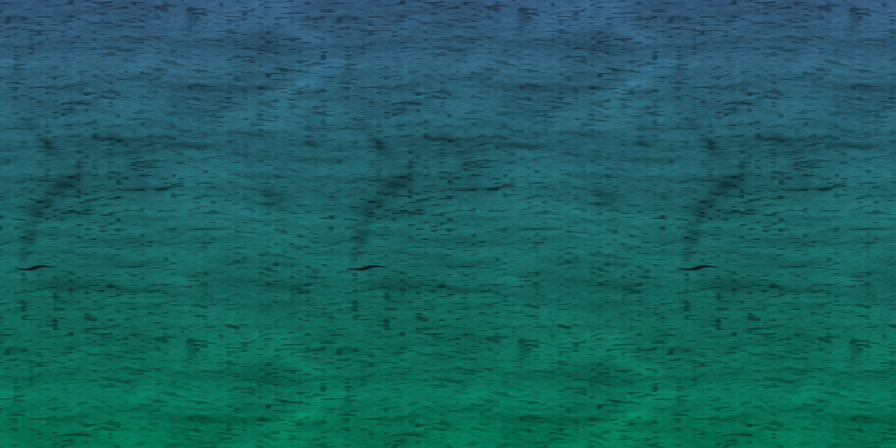
Give the GLSL for this texture, as a WebGL 1 fragment shader.

```glsl
precision highp float;
uniform vec2 u_resolution;

float hash(vec2 p) {
  return fract(sin(dot(p, vec2(127.1, 311.7))) * 43758.55);
}

// Value noise that repeats over the unit tile
float noise(vec2 t, vec2 cells) {
  vec2 p = t * cells;
  vec2 i = floor(p);
  vec2 f = p - i;
  f = f * f * (3.0 - 2.0 * f);
  vec2 a = mod(i, cells);
  vec2 b = mod(i + 1.0, cells);
  vec2 seed = cells * 0.37;
  return mix(mix(hash(a + seed), hash(vec2(b.x, a.y) + seed), f.x),
             mix(hash(vec2(a.x, b.y) + seed), hash(b + seed), f.x), f.y);
}

// Offset from a centre, wrapped to the nearest tile and turned
vec2 local(vec2 t, vec2 centre, float angle) {
  vec2 d = fract(t - centre + 0.5) - 0.5;
  float c = cos(angle);
  float s = sin(angle);
  return vec2(c * d.x + s * d.y, c * d.y - s * d.x);
}

// Soft elliptical stain
float stain(vec2 t, vec2 centre, vec2 radius, float angle) {
  vec2 d = local(t, centre, angle) / radius;
  return exp(-dot(d, d));
}

// Wood brightness around 1, with the grain running across
float woodGrain(vec2 t) {
  vec2 w = t;
  w.y += 0.035 * (noise(t, vec2(3.0, 4.0)) - 0.5);
  w.y += 0.012 * (noise(t, vec2(8.0, 11.0)) - 0.5);

  float streak = noise(w, vec2(5.0, 52.0));
  float fibre = noise(w, vec2(15.0, 105.0));
  float pore = noise(w, vec2(42.0, 170.0));
  float patches = noise(w, vec2(4.0, 9.0));
  float shade = 1.0 + 0.13 * (noise(w, vec2(2.0, 21.0)) - 0.5);
  shade += 0.19 * (streak - 0.5) + 0.17 * (fibre - 0.5);
  shade += 0.13 * (noise(w, vec2(5.0, 6.0)) - 0.5);
  shade += 0.14 * (noise(w, vec2(85.0, 190.0)) - 0.5);
  shade -= 0.30 * smoothstep(0.58, 0.95, pore) * (0.4 + patches);
  shade -= 0.22 * smoothstep(0.66, 0.95, streak * 0.5 + fibre * 0.5);

  // Dark stains and knots
  float dark = 0.9 * stain(t, vec2(0.58, 0.06), vec2(0.022, 0.035), 0.2);
  dark += 0.9 * stain(t, vec2(0.83, 0.61), vec2(0.05, 0.045), 0.3);
  dark += 0.9 * stain(t, vec2(0.17, 0.58), vec2(0.085, 0.028), -0.7);
  dark += 0.8 * stain(t, vec2(0.09, 0.70), vec2(0.025, 0.085), 0.15);
  dark += 0.8 * stain(t, vec2(0.13, 0.42), vec2(0.07, 0.018), 0.85);
  dark += 0.5 * stain(t, vec2(0.36, 0.43), vec2(0.06, 0.020), 0.7);
  dark += 0.6 * stain(t, vec2(0.94, 0.40), vec2(0.022, 0.06), 0.0);
  dark += 0.6 * stain(t, vec2(0.54, 0.44), vec2(0.16, 0.016), 0.03);
  dark += 0.6 * stain(t, vec2(0.55, 0.57), vec2(0.20, 0.008), -0.03);
  dark += 0.5 * stain(t, vec2(0.32, 0.87), vec2(0.18, 0.014), 0.04);
  dark += 0.5 * stain(t, vec2(0.66, 0.27), vec2(0.14, 0.012), 0.0);
  shade -= 0.30 * dark * (0.5 + 0.7 * (1.0 - fibre));

  // Pale polished patches
  float pale = stain(t, vec2(0.95, 0.13), vec2(0.09, 0.03), 0.5);
  pale += stain(t, vec2(0.91, 0.25), vec2(0.09, 0.03), -0.5);
  pale += 0.8 * stain(t, vec2(0.55, 0.86), vec2(0.05, 0.035), 0.7);
  pale += 0.6 * stain(t, vec2(0.42, 0.19), vec2(0.12, 0.025), -0.6);
  return shade + 0.16 * pale * (0.5 + streak);
}

// Thin tapered split, returned as coverage
float crack(vec2 t, float pixel) {
  vec2 d = local(t, vec2(0.105, 0.808), -0.09);
  d.y += 0.0025 * sin(d.x * 75.0);
  float width = 0.0055 * (1.0 - abs(d.x) / 0.062);
  return smoothstep(-pixel, pixel, width - abs(d.y)) * step(abs(d.x), 0.062);
}

void main() {
  vec2 p = gl_FragCoord.xy / u_resolution.y;
  vec2 t = vec2(p.x, 1.0 - p.y) / 0.74;
  float pixel = 1.0 / (0.74 * u_resolution.y);

  // Blue at the top fading to green at the bottom
  vec3 green = vec3(0.012, 0.445, 0.315);
  vec3 blue = vec3(0.205, 0.355, 0.485);
  vec3 color = mix(green, blue, p.y) * woodGrain(t);

  color = mix(color, vec3(0.01, 0.05, 0.06), 0.9 * crack(t, pixel));
  gl_FragColor = vec4(clamp(color, 0.0, 1.0), 1.0);
}
```
